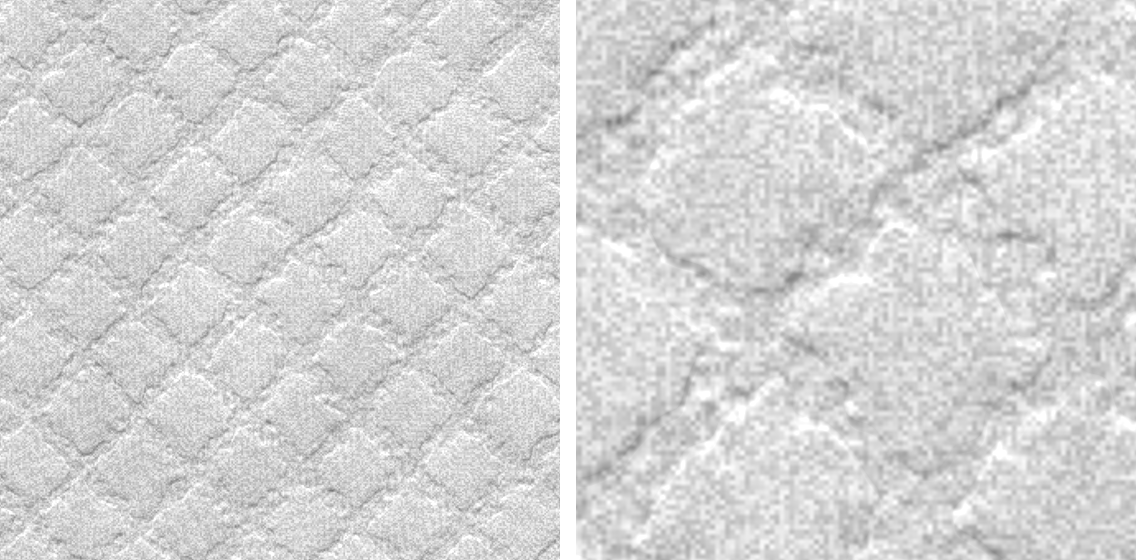
Left, the full canvas; right, a detail of the centre.
Write a WebGL 2 fragment shader that draws this texture.

```glsl
#version 300 es
precision highp float;
// Soft pale quilted fabric: puffy diamonds with crimped seams and fine grain.

#define PERIOD 0.1953             // diamond width, in canvas heights
#define CENTER vec2(0.540, 0.456) // centre of one diamond
#define HALF_MIN 0.385            // smallest half side, in cells
#define HALF_VARY 0.075           // extra half side per diamond
#define CORNER 0.11               // corner rounding, in cells
#define RAGGED 0.13               // fraying of the diamond edges
#define CRIMP 0.75                // height of the seam wrinkles
#define RELIEF 0.38               // strength of the light
#define GRAIN_SCALE 340.0
#define GRAIN 0.23
#define BASE_TONE 0.835

uniform vec2 u_resolution;
out vec4 fragColor;

float hash(vec2 p) {
    return fract(sin(dot(p, vec2(127.1, 311.7))) * 43758.5453);
}

vec2 hash2(vec2 p) {
    return vec2(hash(p), hash(p + 37.2));
}

float noise(vec2 p) {
    vec2 i = floor(p), f = fract(p);
    f = f * f * (3.0 - 2.0 * f);
    return mix(mix(hash(i), hash(i + vec2(1, 0)), f.x),
               mix(hash(i + vec2(0, 1)), hash(i + vec2(1, 1)), f.x), f.y);
}

// Centred pair of noises, used to bend the grid
vec2 warp(vec2 p) {
    return vec2(noise(p), noise(p + 51.7)) - 0.5;
}

// Signed distance to the diamond of this cell, in cell units
float diamondDistance(vec2 p) {
    vec2 u = (p - CENTER) / PERIOD;
    vec2 q = vec2(u.x + u.y, u.x - u.y);
    q += 0.10 * warp(p * 7.0) + RAGGED * warp(p * 62.0);
    vec2 cell = floor(q + 0.5);
    vec2 halfSide = HALF_MIN + HALF_VARY * hash2(cell);
    vec2 shift = 0.06 * (hash2(cell + 9.0) - 0.5);
    vec2 d = abs(q - cell - shift) - halfSide + CORNER;
    return length(max(d, 0.0)) + min(max(d.x, d.y), 0.0) - CORNER;
}

float seamMask(float d) {
    return smoothstep(-0.10, 0.0, d);
}

// Steep rounded pillows above a wrinkled seam
float height(vec2 p) {
    float d = diamondDistance(p);
    float rise = clamp(-d / 0.4, 0.0, 1.0);
    float pillow = 1.0 - pow(1.0 - rise, 6.0);
    float wrinkle = 0.6 * noise(p * 75.0) + 0.4 * noise(p * 140.0 + 13.0);
    return pillow + CRIMP * wrinkle * mix(0.12, 1.0, seamMask(d));
}

void main() {
    vec2 p = gl_FragCoord.xy / u_resolution.y;

    // Light from above, slightly from the left
    vec2 toLight = 0.003 * normalize(vec2(-0.2, 1.0));
    float slope = height(p - toLight) - height(p + toLight);
    float light = RELIEF * clamp(slope, -0.65, 0.4);

    // Dimmer seams and slow mottling
    float seam = seamMask(diamondDistance(p));
    float mottle = 0.05 * (noise(p * 5.0 + 3.0) - 0.5)
                 + 0.04 * (noise(p * 22.0) - 0.5);

    // Fine fabric grain
    float grain = GRAIN * (noise(p * GRAIN_SCALE) - 0.5);

    float tone = BASE_TONE + light + mottle + grain - 0.015 * seam;
    fragColor = vec4(vec3(clamp(tone, 0.0, 1.0)), 1.0);
}
```
